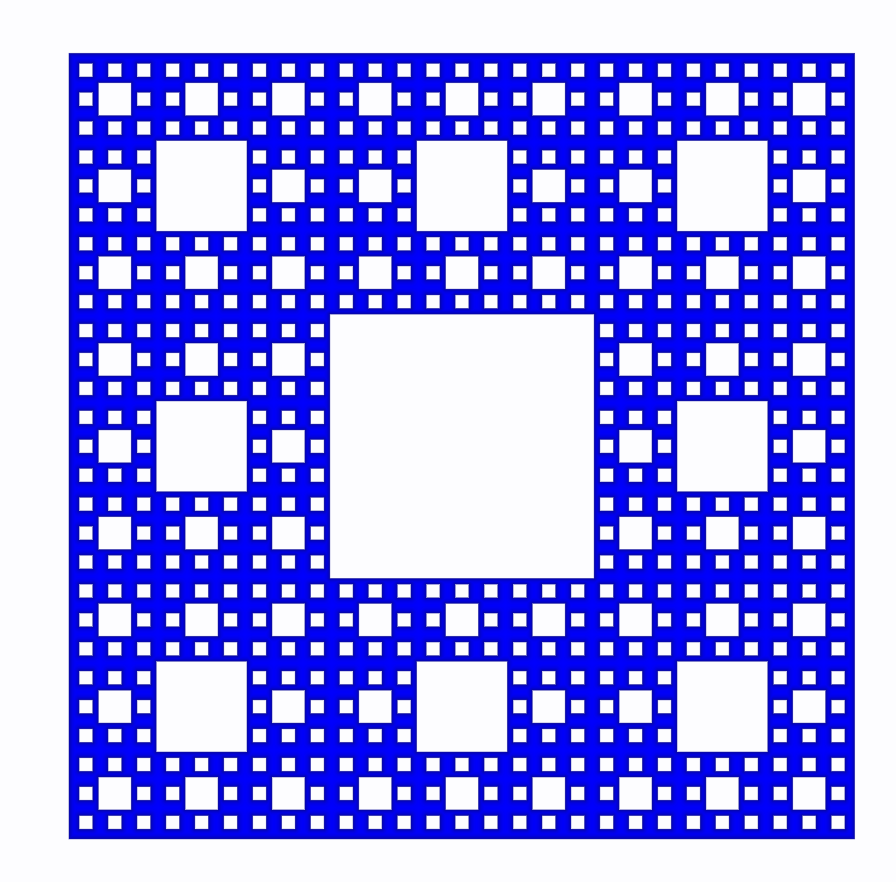
A WebGL 1 fragment shader for this pattern:

```glsl
precision highp float;
// Draws a blue Sierpinski carpet, four levels deep, on a white ground.
uniform vec2 u_resolution;

// Signed distance to a centred square, negative inside.
float square(vec2 p, float halfSide) {
  vec2 d = abs(p) - halfSide;
  return length(max(d, 0.0)) + min(max(d.x, d.y), 0.0);
}

void main() {
  float pixel = 1.0 / u_resolution.y;

  // Carpet space: origin at its top left corner, y pointing down.
  vec2 p = gl_FragCoord.xy * pixel;
  p = vec2(p.x - 0.078, 1.0 - p.y - 0.0602);

  // Depth inside the blue: start with the outer square, then cut the holes.
  float side = 0.8856;
  float depth = -square(p - side * 0.5 - 0.0028, side * 0.5 + 0.0028);
  float cell = side;
  for (int level = 0; level < 4; level++) {
    vec2 local = mod(p - 0.003, cell) - cell * 0.5;
    depth = min(depth, square(local, cell / 6.0 + 0.002));
    cell /= 3.0;
  }

  // Blue darkens softly along every edge.
  float shade = 1.0 - 0.42 * exp(-max(depth, 0.0) / 0.003);
  vec3 blue = vec3(0.06 * (1.0 - shade), 0.06 * (1.0 - shade), shade);
  vec3 white = vec3(0.994, 0.994, 1.0);

  float ink = smoothstep(-0.8 * pixel, 0.8 * pixel, depth);
  gl_FragColor = vec4(mix(white, blue, ink), 1.0);
}
```
